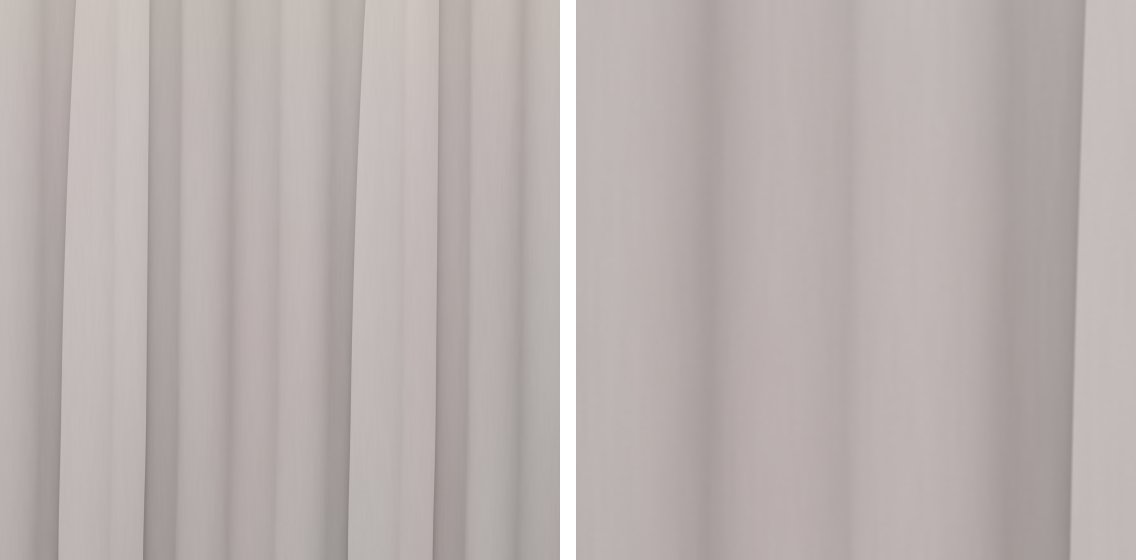
Left: the whole. Right: its middle third, enlarged.
This texture is drawn by a Shadertoy shader. Its source:

```glsl
#define PERIOD 0.517       // spacing of the overlapping panels
#define FIRST_EDGE 0.107   // left edge of the first panel at the hem
#define PANEL_WIDTH 0.150
#define PANEL_LEAN 0.030   // drift of the left edge toward the top
#define FOLD_LEAN 0.010
#define PANEL_TONE 0.765
#define GAP_TONE 0.750
#define TOP_LIGHT 0.065
#define SHADOW_DEPTH 1.0
#define WEAVE 0.010
#define EDGE_SOFTNESS 0.0013

float hash(vec2 p) {
    vec3 q = fract(vec3(p.xyx) * 0.1031);
    q += dot(q, q.yzx + 33.33);
    return fract((q.x + q.y) * q.z);
}

float noise(vec2 p) {
    vec2 cell = floor(p), f = fract(p);
    f = f * f * (3.0 - 2.0 * f);
    float low = mix(hash(cell), hash(cell + vec2(1, 0)), f.x);
    float high = mix(hash(cell + vec2(0, 1)), hash(cell + vec2(1, 1)), f.x);
    return mix(low, high, f.y);
}

// Darkness peaking at d = 0, with a separate falloff on each side
float crease(float d, float leftReach, float rightReach) {
    float reach = mix(leftReach, rightReach, smoothstep(-0.003, 0.003, d));
    return exp(-(sqrt(d * d + 0.000009) - 0.003) / reach);
}

// Cloth hanging behind the panels: rounded folds and cast shadows
float gapTone(float across, float toNextPanel, float depth) {
    float fromPanel = max(across - PANEL_WIDTH, 0.0);
    float shade = 0.065 * crease(across - 0.205, 0.030, 0.004);
    shade += 0.085 * crease(across - 0.300, 0.024, 0.018);
    shade += 0.040 * crease(across - 0.382, 0.032, 0.005);
    shade += 0.075 * crease(across - 0.478, 0.020, 0.035);
    shade += depth * 0.085 * exp(-fromPanel / 0.032);
    shade += depth * 0.070 * exp(-fromPanel / 0.005);
    shade += depth * 0.095 * exp(-toNextPanel / 0.022);
    shade += depth * 0.040 * exp(-toNextPanel / 0.004);
    return GAP_TONE - shade;
}

// Flat front panel with one faint pressed line
float panelTone(float across) {
    return PANEL_TONE - 0.022 * crease(across - 0.088, 0.014, 0.003)
                      - 0.018 * crease(across - PANEL_WIDTH, 0.012, 0.004);
}

void mainImage(out vec4 fragColor, in vec2 fragCoord) {
    vec2 p = fragCoord / iResolution.xy;

    // Repeat along the leaning panel edge, then straighten for the folds
    float lean = PANEL_LEAN * p.y * p.y;
    float wobble = 0.003 * (noise(vec2(floor(p.x * 2.0) * 0.0, p.y * 4.0)) - 0.5);
    float x = p.x - FIRST_EDGE - lean - wobble;
    float id = floor(x / PERIOD);
    float u = x - id * PERIOD;
    float across = u + lean - FOLD_LEAN * p.y;

    // Shadows deepen toward the hem and differ between repeats
    float depth = SHADOW_DEPTH * mix(1.2, 0.75, p.y)
                * mix(0.85, 1.15, hash(vec2(id + 7.0, 3.0)));
    float panel = 1.0 - smoothstep(-EDGE_SOFTNESS, EDGE_SOFTNESS, across - PANEL_WIDTH);
    panel = max(panel, smoothstep(PERIOD - 2.0 * EDGE_SOFTNESS, PERIOD, u));
    float tone = mix(gapTone(across, PERIOD - u, depth), panelTone(across), panel);

    // Light from above, broad streaks and fine vertical threads
    tone += TOP_LIGHT * (p.y - 0.5);
    tone += 0.022 * (noise(p * vec2(22.0, 2.0) + 5.0) - 0.5);
    tone += WEAVE * (noise(p * vec2(260.0, 24.0)) - 0.5);
    tone += 0.5 * WEAVE * (noise(p * 330.0) - 0.5);

    // Warm grey with slight drifts between rose and cool green
    float cool = noise(p * vec2(9.0, 2.5) + 19.0) - 0.5;
    vec3 color = tone + vec3(0.0, -0.031, -0.039);
    color += cool * vec3(-0.008, 0.014, 0.008);
    color.b -= 0.012 * smoothstep(0.75, 1.0, p.y);
    fragColor = vec4(color, 1.0);
}
```
